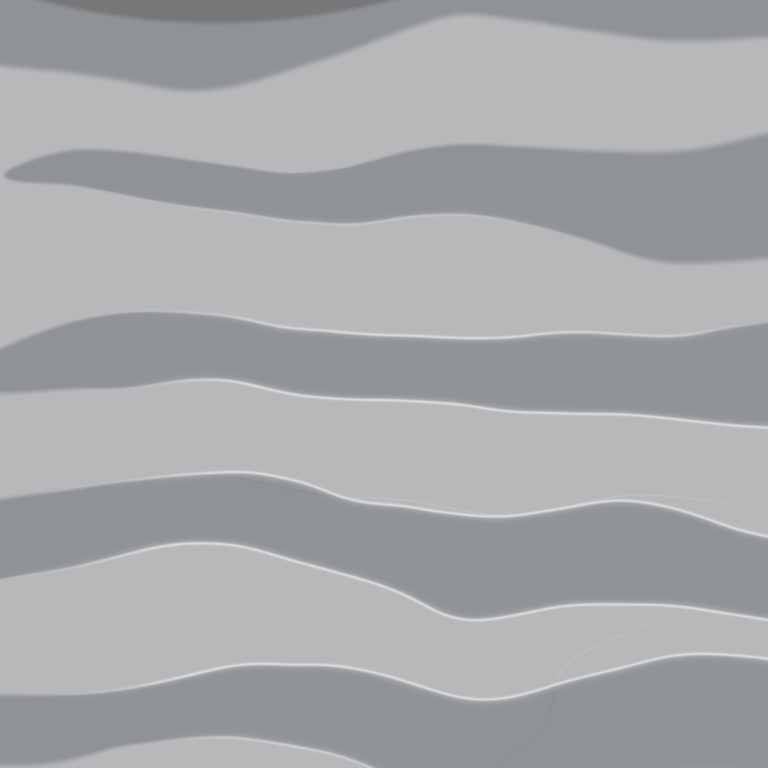
A Shadertoy shader for this pattern:

```glsl
// Draws flowing horizontal camouflage bands in light grey and slate with glowing rims.

const vec3 LIGHT_GREY = vec3(0.722, 0.722, 0.730);
const vec3 SLATE      = vec3(0.560, 0.578, 0.597);
const vec3 DARK_GREY  = vec3(0.465, 0.465, 0.472);
const vec3 RIM_COLOR  = vec3(0.900, 0.900, 0.890);

const float BAND_PERIOD   = 0.235;  // height of one light and dark pair
const float BAND_OFFSET   = 0.053;  // height of the lowest slate band
const float BAND_STRENGTH = 0.58;
const float BLOB_STRENGTH = 0.62;   // breaks bands into rounded tongues
const float LUMP_STRENGTH = 0.22;   // smaller bulges along the edges
const float LIGHT_BIAS    = 0.11;   // raises the share of light grey
const vec2  BLOB_SCALE    = vec2(2.5, 6.5);
const vec2  LUMP_SCALE    = vec2(5.0, 11.0);

const float SHARP_EDGE = 0.0016;
const float SOFT_EDGE  = 0.0065;
const float RIM_WIDTH  = 0.0020;
const float HALO_WIDTH = 0.0060;
const float HAIR_WIDTH = 0.0010;

float hash(vec2 cell) {
    return fract(sin(dot(cell, vec2(127.1, 311.7))) * 43758.5453);
}

// Smooth value noise in -1..1
float noise(vec2 p) {
    vec2 cell = floor(p), f = fract(p);
    vec2 w = f * f * f * (f * (f * 6.0 - 15.0) + 10.0);
    float low  = mix(hash(cell), hash(cell + vec2(1, 0)), w.x);
    float high = mix(hash(cell + vec2(0, 1)), hash(cell + vec2(1, 1)), w.x);
    return 2.0 * mix(low, high, w.y) - 1.0;
}

// Bends the bands into waves and hooks
vec2 warp(vec2 p) {
    float hook = 0.065 * noise(p * vec2(3.0, 11.0) + 41.3);
    float wave = 0.018 * sin(11.0 * p.x + 5.0 * p.y + 0.6)
               + 0.030 * noise(p * vec2(3.2, 2.5) + 7.7)
               + 0.010 * noise(p * vec2(7.0, 5.0) + 23.1);
    return p + vec2(hook, wave);
}

// Positive in light grey, negative in slate
float bandField(vec2 p) {
    vec2 q = warp(p);
    float bands = -cos(6.28319 * (q.y - BAND_OFFSET) / BAND_PERIOD);
    float blobs = noise(q * BLOB_SCALE + vec2(31.4, 12.6));
    float lumps = noise(q * LUMP_SCALE + vec2(5.2, 71.9));
    vec2 corner = (p - vec2(0.22, 1.0)) / vec2(0.30, 0.09);
    return BAND_STRENGTH * bands + BLOB_STRENGTH * blobs + LUMP_STRENGTH * lumps
         + LIGHT_BIAS - 1.6 * exp(-dot(corner, corner));
}

// Long, thin seams inside the areas
float seamField(vec2 p) {
    return noise(warp(p) * vec2(0.9, 4.0) + 57.9);
}

// Field value divided by its slope approximates distance
float bandDistance(vec2 p) {
    const vec2 e = vec2(0.001, 0.0);
    vec2 slope = vec2(bandField(p + e.xy) - bandField(p - e.xy),
                      bandField(p + e.yx) - bandField(p - e.yx)) / (2.0 * e.x);
    return bandField(p) / max(length(slope), 1.5);
}

float seamDistance(vec2 p) {
    const vec2 e = vec2(0.001, 0.0);
    vec2 slope = vec2(seamField(p + e.xy) - seamField(p - e.xy),
                      seamField(p + e.yx) - seamField(p - e.yx)) / (2.0 * e.x);
    return seamField(p) / max(length(slope), 0.5);
}

float bell(float x) {
    return exp(-x * x);
}

void mainImage(out vec4 fragColor, in vec2 fragCoord) {
    vec2 p = fragCoord / iResolution.y;
    float pixel = 1.0 / iResolution.y;
    float d = bandDistance(p);

    // Edges drift between rimmed and crisp, and bare and blurred
    float drift = noise(p * vec2(1.6, 4.0) + 83.2);
    float glow = smoothstep(-0.25, 0.45, drift);
    float blur = max(mix(SOFT_EDGE, SHARP_EDGE, smoothstep(-0.7, 0.1, drift)), pixel);
    float light = smoothstep(-blur, blur, d);
    vec3 color = mix(SLATE, LIGHT_GREY, light);

    // Dark patch sagging from the upper border
    float side = (p.x - 0.28) / 0.23;
    float patchEdge = p.y - 1.0 + 0.030 * (1.0 - side * side);
    color = mix(color, DARK_GREY, smoothstep(-0.005, 0.005, patchEdge));

    // Faint seams: paler on light grey, darker on slate
    float seam = bell(seamDistance(p) / max(HAIR_WIDTH, 0.6 * pixel));
    float seamMask = smoothstep(-0.1, 0.5, noise(p * vec2(2.2, 3.0) + 19.4));
    color += seam * seamMask * mix(-0.030, 0.030, light);

    // Soft halo on the slate side, then the bright rim
    float halo = bell(min(d, 0.0) / HALO_WIDTH) * (1.0 - light);
    color = mix(color, LIGHT_GREY, 0.50 * halo * glow);
    float rim = bell(d / max(RIM_WIDTH, 0.7 * pixel));
    color = mix(color, RIM_COLOR, 0.80 * rim * glow);

    fragColor = vec4(clamp(color, 0.0, 1.0), 1.0);
}
```
